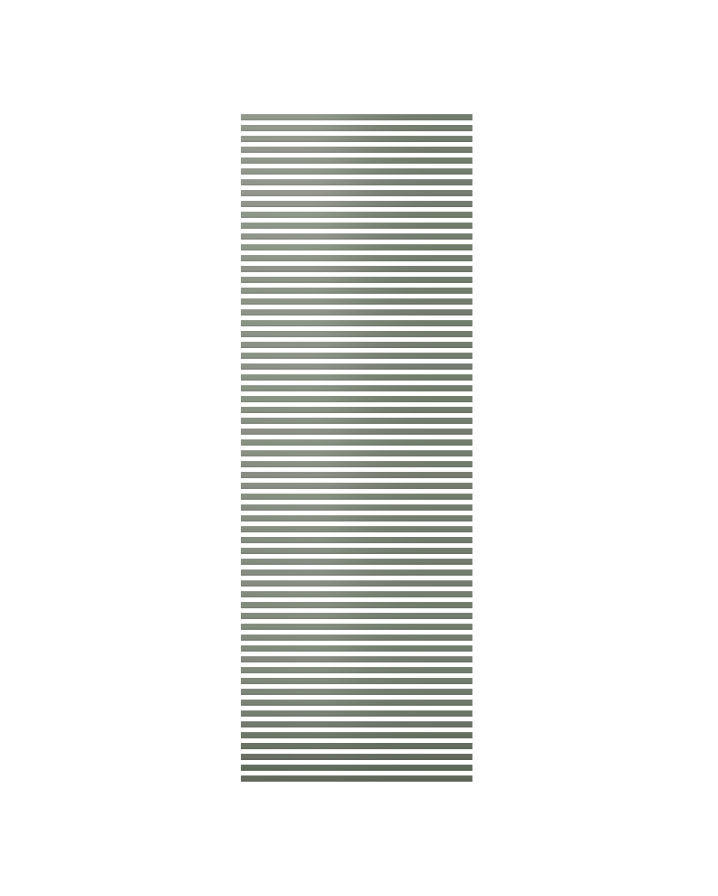
Give the GLSL for this pattern, as a WebGL 2 fragment shader.

```glsl
#version 300 es
precision highp float;
// A tall stack of 62 thin grey-green slats centred on white, like a blind.
// Rows come from one repeated box distance; each slat has a soft sheen, a dark
// lower lip and a slight hashed tint. The plain white margin tiles seamlessly.
uniform vec2 u_resolution;
out vec4 fragColor;

// Hash without sine, one value in 0..1 per slat.
float hash(float n) {
    n = fract(n * 0.1031);
    n *= n + 33.33;
    return fract(n * (n + n));
}

// Share of a pixel covered by a shape at signed distance d.
float coverage(float d, float pixel) {
    return clamp(0.5 - d / pixel, 0.0, 1.0);
}

void main() {
    vec2 uv = gl_FragCoord.xy / u_resolution;
    vec2 pixel = 1.0 / u_resolution;

    // Slat rows, counted from the bottom; distances in canvas units.
    float slats = 62.0;
    float pitch = 0.0121;
    float halfHeight = 0.285 * pitch;
    float fromFirst = (uv.y - 0.1276 - halfHeight) / pitch;
    float row = clamp(floor(fromFirst + 0.5), 0.0, slats - 1.0);
    float offset = (fromFirst - row) * pitch;

    // Box coverage with edges one pixel soft.
    float across = (uv.x - 0.3355) / 0.3225;
    float sideDistance = (abs(across - 0.5) - 0.5) * 0.3225;
    float mask = coverage(abs(offset) - halfHeight, pixel.y)
               * coverage(sideDistance, pixel.x);

    // Sheen: pale at upper left, dark at right and over the lowest slats.
    float height = row / (slats - 1.0);
    vec3 paleGrey = vec3(0.56, 0.58, 0.54);
    vec3 midGrey = vec3(0.44, 0.47, 0.42);
    vec3 deepGrey = vec3(0.34, 0.37, 0.32);
    float sheen = (1.0 - smoothstep(0.1, 0.85, across)) * mix(0.35, 1.0, height);
    sheen += 0.2 * exp(-pow((across - 0.35) / 0.15, 2.0));
    vec3 slat = mix(midGrey, paleGrey, clamp(sheen, 0.0, 1.0));
    slat = mix(deepGrey, slat, 0.2 + 0.8 * smoothstep(-0.02, 0.17, height));

    // Slight tint per slat, between green and neutral grey.
    slat += (hash(row + 7.0) - 0.5) * vec3(0.018, -0.008, 0.022);

    // Rounded profile: lighter body, dark lower lip and fine upper edge.
    float profile = offset / halfHeight;
    slat *= 1.03 - 0.13 * smoothstep(0.3, 0.9, -profile)
                 - 0.05 * smoothstep(0.5, 1.0, profile);

    fragColor = vec4(mix(vec3(1.0), slat, mask), 1.0);
}
```
